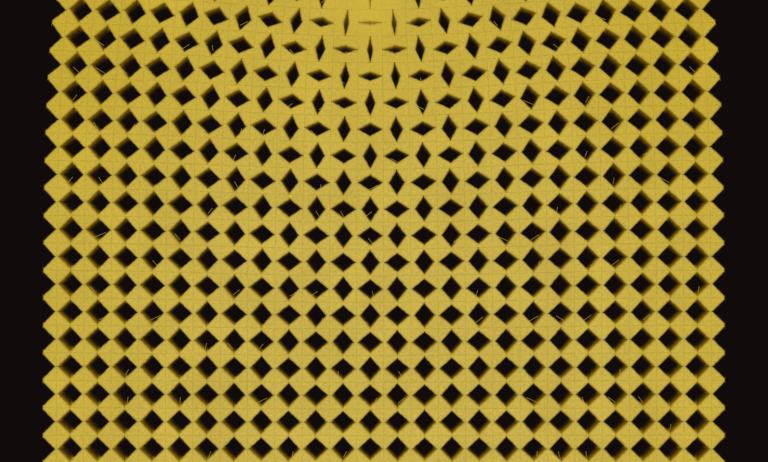
This pattern is drawn by a Shadertoy shader. Its source:

```glsl
// A yellow printed lattice of rotating squares, pinched shut at its top centre.
// Lengths are fractions of the canvas width.
#define PITCH vec2(0.03555, 0.0358)  // spacing of holes
#define ORIGIN vec2(0.482, 0.0169)   // centre of the lowest middle hole
#define PINCH vec2(0.484, 0.588)     // point where the lattice closes up
#define SQUEEZE 0.0143               // sideways pull near the pinch
#define SAG 0.0012                   // row spacing lost in the middle
#define HOLE 0.445                   // half diagonal of a hole, in cells
#define FIRST -12.0                  // column of the left notches
#define LAST 13.0                    // column of the right notches
#define DEPTH 0.44                   // parallax of the hole walls

const vec3 BLACK = vec3(0.065, 0.047, 0.043);
const vec3 UMBER = vec3(0.20, 0.14, 0.035);
const vec3 OCHRE = vec3(0.53, 0.40, 0.03);
const vec3 YELLOW = vec3(0.79, 0.69, 0.29);
const vec3 GOLD = vec3(0.77, 0.65, 0.16);

vec2 hash2(vec2 p) {
    vec3 q = fract(p.xyx * vec3(0.1031, 0.103, 0.0973));
    q += dot(q, q.yzx + 33.33);
    return fract((q.xx + q.yz) * q.zy);
}

float corner(vec2 i, vec2 f, vec2 o) {
    return dot(hash2(i + o) * 2.0 - 1.0, f - o);
}

float gradientNoise(vec2 p) {
    vec2 i = floor(p), f = p - i;
    vec2 s = f * f * (3.0 - 2.0 * f);
    return mix(mix(corner(i, f, vec2(0, 0)), corner(i, f, vec2(1, 0)), s.x),
               mix(corner(i, f, vec2(0, 1)), corner(i, f, vec2(1, 1)), s.x), s.y);
}

// Screen position to cell coordinates: whole numbers lie on hole centres
vec2 latticeCoords(vec2 p) {
    float dx = p.x - ORIGIN.x;
    float fade = exp(-max(PINCH.y - p.y, 0.0) / 0.117);
    float u = (dx + SQUEEZE * tanh(dx / 0.078) * fade) / PITCH.x;
    float rowStep = PITCH.y - SAG * exp(-dx * dx / 0.068);
    return vec2(u, (p.y - ORIGIN.y) / rowStep);
}

float rhombus(vec2 p, vec2 r) {
    p = abs(p);
    return (p.x / r.x + p.y / r.y - 1.0) * r.x * r.y / length(r);
}

float segment(vec2 p, vec2 a, vec2 b) {
    vec2 pa = p - a, ba = b - a;
    return length(pa - ba * clamp(dot(pa, ba) / dot(ba, ba), 0.0, 1.0));
}

void mainImage(out vec4 fragColor, in vec2 fragCoord) {
    vec2 p = fragCoord / iResolution.xy * vec2(1.0, 0.6);
    float soft = 0.025 + 0.6 / (iResolution.x * PITCH.x);
    vec2 fromPinch = p - PINCH;

    // Cell, with a gentle turn on both flanks of the pinch
    vec2 uv = latticeCoords(p);
    vec2 id = floor(uv + 0.5), c = uv - id;
    float flank = fromPinch.x / 0.18;
    float turn = -0.22 * flank * exp(0.5 - 0.5 * flank * flank) * exp(fromPinch.y / 0.16);
    c = mat2(cos(turn), sin(turn), -sin(turn), cos(turn)) * c;

    // Holes flatten upright or lying by turns, most near the pinch
    float closing = 0.93 * exp(-length(fromPinch * vec2(1.5, 1.0)) / 0.22);
    vec2 radii = vec2(HOLE * (1.0 - closing), HOLE + 0.055 * closing);
    if (mod(id.x + id.y, 2.0) < 0.5) radii = radii.yx;

    // Ragged edges and the toothed outline
    float rough = gradientNoise(uv * 7.0) * 0.018;
    float hole = rhombus(c, radii) + rough;
    float outside = max(FIRST - uv.x, uv.x - LAST);
    float solid = smoothstep(-soft, soft, min(hole, -outside));

    // Plate: broad light, fine print lines and seams
    float side = smoothstep(0.15, 0.5, abs(p.x - 0.5));
    float high = smoothstep(0.25, 0.6, p.y);
    vec3 plate = mix(YELLOW, GOLD, 0.35 * side + 0.35 * high);
    plate *= 1.0 + 0.05 * gradientNoise(p * 16.0) + 0.07 * gradientNoise(p * 260.0);
    plate *= 1.0 + 0.012 * sin((uv.x + uv.y) * 50.0);
    vec2 seam = abs(fract(uv) - 0.5);
    plate *= 1.0 - 0.05 * smoothstep(0.04, 0.0, min(seam.x, seam.y));
    plate *= 0.9 + 0.1 * smoothstep(0.0, 0.1, hole);

    // Walls seen in perspective around a dark opening
    vec2 shift = DEPTH * (vec2(0.5, 0.3) - p);
    float opening = rhombus(c - shift, radii) + 0.045 + rough;
    float wall = smoothstep(-0.05, 0.13, opening);
    float lit = smoothstep(-0.17, 0.0, hole) * (0.75 - 0.5 * c.y);
    vec3 inner = mix(BLACK, mix(UMBER, OCHRE, clamp(lit, 0.0, 1.0)), wall);

    // Loose strands in some of the holes
    vec2 rnd = hash2(id + 17.0);
    vec2 root = vec2(rnd.x * 0.4 - 0.2, -0.28);
    float strand = segment(c, root, root + vec2(rnd.y - 0.5, 0.22) * 0.8);
    strand = smoothstep(0.045, 0.005, strand) * step(0.76, hash2(id + 5.0).x);
    inner = mix(inner, YELLOW * 0.75, strand * 0.6);

    float enclosed = step(FIRST + 0.5, uv.x) * step(uv.x, LAST - 0.5);
    vec3 color = mix(mix(BLACK, inner, enclosed), plate, solid);

    // Pale crushed patch at the pinch
    vec2 patchPos = fromPinch / vec2(0.045, 0.04);
    float crushed = exp(-dot(patchPos, patchPos));
    color = mix(color, vec3(0.82, 0.70, 0.24), 0.45 * crushed);

    fragColor = vec4(color, 1.0);
}
```
